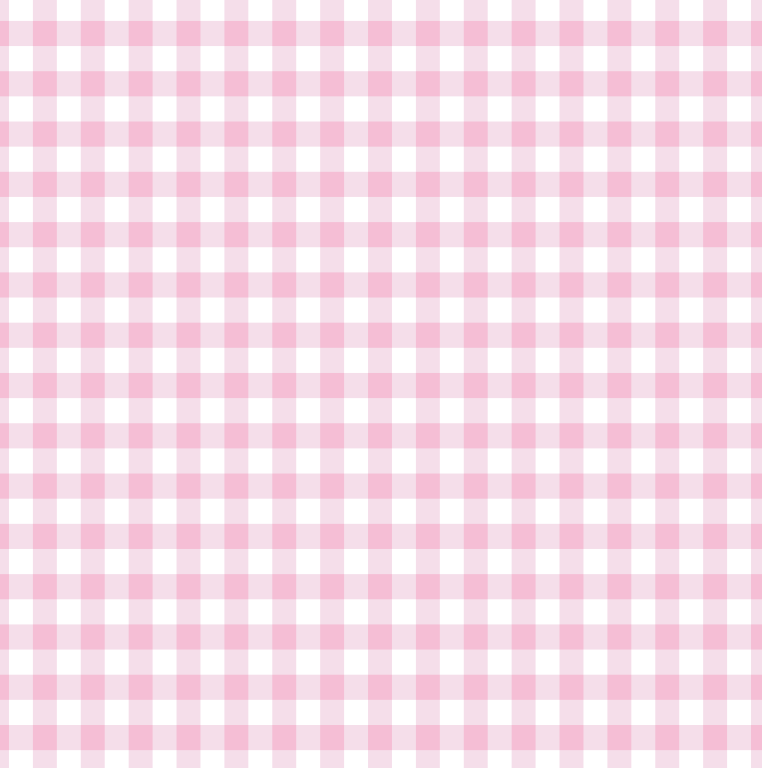
Give the GLSL for this pattern, as a Shadertoy shader.

```glsl
const vec3 WHITE = vec3(1.0);
const vec3 PALE_PINK = vec3(0.961, 0.871, 0.918);
const vec3 ROSE_PINK = vec3(0.961, 0.745, 0.835);

// Repeats across and down the canvas, and the stripe centres within a repeat
const vec2 REPEATS = vec2(15.917, 15.271);
const vec2 STRIPE_CENTRE = vec2(0.9375, 0.605);
const float STRIPE_WIDTH = 0.5;

// Smooth coverage of evenly repeated stripes along each axis
vec2 stripeCoverage(vec2 position, vec2 centre, float width, vec2 pixelSize) {
    vec2 offset = abs(fract(position - centre + 0.5) - 0.5);
    return clamp((0.5 * width - offset) / pixelSize + 0.5, 0.0, 1.0);
}

// Two crossing stripe sets: bare ground, single layer, double layer
vec3 gingham(vec2 coverage, vec3 ground, vec3 single, vec3 crossing) {
    vec3 betweenRows = mix(ground, single, coverage.x);
    vec3 onRow = mix(single, crossing, coverage.x);
    return mix(betweenRows, onRow, coverage.y);
}

void mainImage(out vec4 fragColor, in vec2 fragCoord) {
    vec2 position = fragCoord / iResolution.xy * REPEATS;
    vec2 pixelSize = REPEATS / iResolution.xy;

    vec2 coverage = stripeCoverage(position, STRIPE_CENTRE, STRIPE_WIDTH, pixelSize);
    fragColor = vec4(gingham(coverage, WHITE, PALE_PINK, ROSE_PINK), 1.0);
}
```
